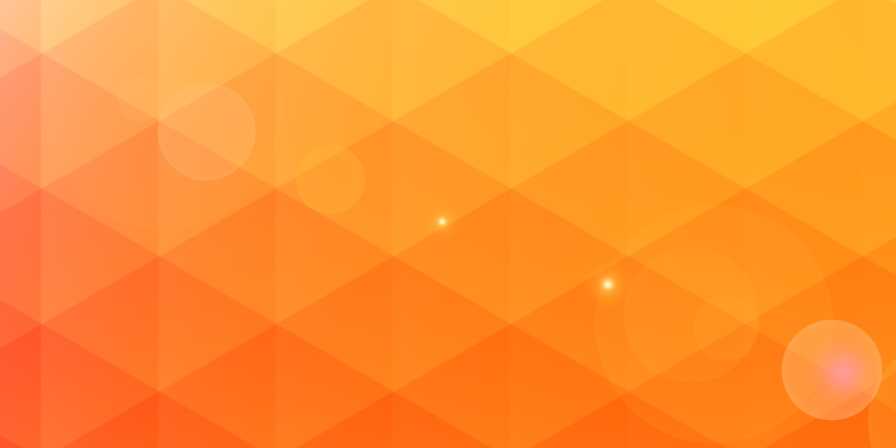
Give the GLSL for this background, as a Shadertoy shader.

```glsl
// A warm orange backdrop: a three-stop gradient shaded by a rhombic lattice,
// with faint vertical bands, translucent lens discs and two small sparks.
// Lengths are in canvas heights; the lattice comes from skewed sawtooth waves.

const vec2 LATTICE_ORIGIN = vec2(0.094, 0.878);
const vec2 LATTICE_STEP = vec2(0.2617, 0.151);
const vec3 PEACH = vec3(1.0, 0.78, 0.56);
const vec3 AMBER = vec3(1.0, 0.73, 0.22);
const vec3 PINK = vec3(1.0, 0.60, 0.66);
const vec3 CREAM = vec3(1.0, 0.97, 0.78);

// Quadratic blend through three colours, from bottom to top.
vec3 threeStops(vec3 low, vec3 middle, vec3 high, float y) {
    return low * (1.0 - y) * (1.0 - 2.0 * y)
         + middle * 4.0 * y * (1.0 - y)
         + high * y * (2.0 * y - 1.0);
}

// Rising sawtooth whose drop is softened over a given width.
float softSaw(float x, float width) {
    float f = fract(x);
    return f * (1.0 - smoothstep(1.0 - width, 1.0, f));
}

vec3 background(vec2 p) {
    vec3 leftSide = threeStops(vec3(1.0, 0.36, 0.18), vec3(1.0, 0.49, 0.32),
                               vec3(1.0, 0.77, 0.60), p.y);
    vec3 rightSide = threeStops(vec3(1.0, 0.45, 0.06), vec3(1.0, 0.585, 0.10),
                                vec3(1.0, 0.77, 0.19), p.y);
    return mix(rightSide, leftSide, exp(-1.8 * p.x));
}

// Each rhombus is dark at its upper corner and light at its lower one.
vec3 latticeShade(vec2 p, float edge) {
    vec2 cell = (p - LATTICE_ORIGIN) / LATTICE_STEP;
    float u = 0.5 * (cell.x - cell.y);
    float v = 0.5 * (-cell.x - cell.y);
    float facet = softSaw(u, edge) + softSaw(v, edge) - 1.0;
    float band = 0.5 - softSaw(cell.x, edge);
    return facet * vec3(0.0, 0.065, 0.03)
         + band * exp(-1.2 * p.x) * vec3(0.0, 0.06, 0.06);
}

// Translucent disc with a slightly brighter rim.
vec3 addDisc(vec3 base, vec2 p, vec2 center, float radius,
             vec3 tint, float alpha, float pixel) {
    float d = length(p - center) - radius;
    float inside = 1.0 - smoothstep(-pixel, pixel, d);
    float rim = exp(-abs(d) / 0.012);
    return mix(base, tint, inside * alpha * (1.0 + 0.4 * rim));
}

// Gaussian patch of light.
vec3 addGlow(vec3 base, vec2 p, vec2 center, float radius,
             vec3 tint, float alpha) {
    vec2 q = (p - center) / radius;
    return mix(base, tint, alpha * exp(-dot(q, q)));
}

vec3 addSpark(vec3 base, vec2 p, vec2 center, float size) {
    base = addGlow(base, p, center, size * 3.0, AMBER, 0.65);
    return addGlow(base, p, center, size, CREAM, 1.0);
}

void mainImage(out vec4 fragColor, in vec2 fragCoord) {
    vec2 p = fragCoord / iResolution.y;
    float pixel = 1.0 / iResolution.y;
    vec3 color = background(p) + latticeShade(p, 0.01 + 5.0 * pixel);

    // Pale discs at the upper left
    color = addDisc(color, p, vec2(0.365, 0.753), 0.266, PEACH, 0.04, pixel);
    color = addDisc(color, p, vec2(0.312, 0.779), 0.050, PEACH, 0.09, pixel);
    color = addDisc(color, p, vec2(0.461, 0.706), 0.109, PEACH, 0.20, pixel);
    color = addDisc(color, p, vec2(0.737, 0.599), 0.077, AMBER, 0.25, pixel);

    // Nested discs at the lower right
    color = addDisc(color, p, vec2(1.594, 0.276), 0.266, AMBER, 0.10, pixel);
    color = addDisc(color, p, vec2(1.542, 0.297), 0.151, AMBER, 0.10, pixel);
    color = addDisc(color, p, vec2(1.620, 0.268), 0.073, AMBER, 0.11, pixel);
    color = addDisc(color, p, vec2(2.133, 0.057), 0.195, AMBER, 0.20, pixel);
    color = addDisc(color, p, vec2(1.857, 0.174), 0.112, PEACH, 0.32, pixel);
    color = addGlow(color, p, vec2(1.883, 0.169), 0.048, PINK, 0.80);

    // Sparks
    color = addSpark(color, p, vec2(0.987, 0.505), 0.008);
    color = addSpark(color, p, vec2(1.357, 0.365), 0.011);

    fragColor = vec4(clamp(color, 0.0, 1.0), 1.0);
}
```
